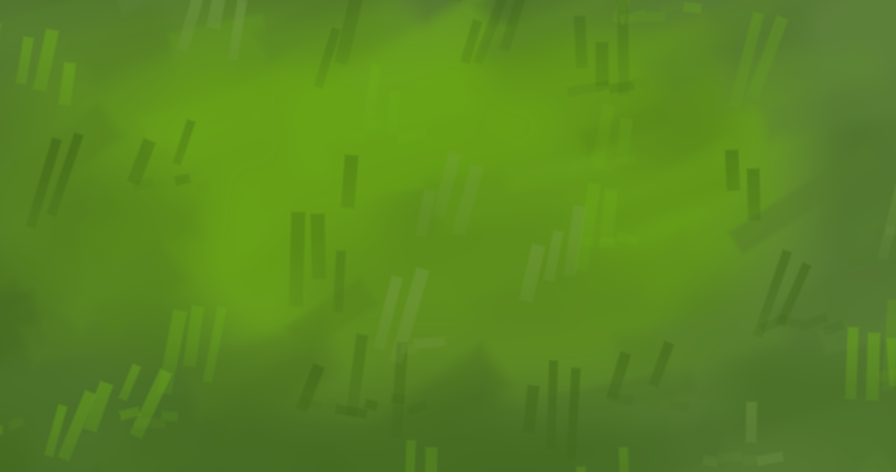
Reproduce this background procedurally as a WebGL 2 fragment shader.

```glsl
#version 300 es
precision highp float;
// Painted meadow: a soft green glow, slanted brush washes and tufts of flat grass strokes.

uniform vec2 u_resolution;
out vec4 outColor;

// Colours
const vec3 SHADE  = vec3(0.27, 0.42, 0.13);
const vec3 HAZE   = vec3(0.365, 0.50, 0.225);
const vec3 LEAF   = vec3(0.355, 0.54, 0.105);
const vec3 BRIGHT = vec3(0.405, 0.635, 0.085);
const vec3 BLADE_DARK = vec3(0.23, 0.38, 0.08);
const vec3 BLADE_LIME = vec3(0.42, 0.67, 0.10);
const vec3 BLADE_PALE = vec3(0.47, 0.61, 0.29);

// Layout, in canvas heights unless noted
const vec2  GLOW_CENTRE = vec2(0.49, 0.59);  // share of the canvas
const vec2  GLOW_RADIUS = vec2(0.44, 0.43);  // share of the canvas
const float WASH_CELL = 0.27;
const float WASH_OPACITY = 0.5;
const float TUFT_CELL = 0.25;
const float TUFT_CHANCE = 0.9;
const float EDGE_SOFTNESS = 0.004;
const int   WASHES_PER_CELL = 2;
const int   BLADES = 3;
const int   DABS = 4;

float hash(vec2 p) {
  return fract(sin(dot(p, vec2(127.1, 311.7))) * 43758.5);
}

float noise(vec2 p) {
  vec2 i = floor(p), f = fract(p);
  f = f * f * (3.0 - 2.0 * f);
  return mix(mix(hash(i), hash(i + vec2(1, 0)), f.x),
             mix(hash(i + vec2(0, 1)), hash(i + vec2(1, 1)), f.x), f.y);
}

// Coverage of a flat brush stroke centred on the origin
float stroke(vec2 p, vec2 halfSize, float angle, float softness) {
  float c = cos(angle), s = sin(angle);
  vec2 q = abs(vec2(c * p.x + s * p.y, c * p.y - s * p.x)) - halfSize;
  float d = length(max(q, 0.0)) + min(max(q.x, q.y), 0.0);
  return 1.0 - smoothstep(-softness, softness, d);
}

// Bright centre fading into a shaded, hazy border
vec3 ground(vec2 p) {
  vec2 uv = vec2(p.x * u_resolution.y / u_resolution.x, p.y);
  float broad = noise(p * 2.6 + 4.0);
  float fine = noise(p * 5.5 + 17.0);
  vec2 g = abs(uv - GLOW_CENTRE) / GLOW_RADIUS;
  float reach = pow(dot(g * g, g), 1.0 / 3.0) + 0.35 * (broad - 0.5);
  float glow = 1.0 - smoothstep(0.65, 1.2, reach);
  float haze = clamp(0.5 * uv.x + 0.55 * uv.y - 0.1 + 0.7 * (fine - 0.5), 0.0, 1.0);
  vec3 border = mix(SHADE, HAZE, haze);
  vec3 centre = mix(LEAF, BRIGHT, smoothstep(0.15, 0.85, 0.5 * (broad + fine)));
  centre = mix(centre, HAZE, 0.35 * smoothstep(0.5, 0.1, uv.y));
  return mix(border, centre, glow);
}

// Broad slanted strokes that drag the ground colour around
vec3 paintWashes(vec3 color, vec2 p) {
  vec2 home = floor(p / WASH_CELL);
  for (int y = -1; y <= 1; y++)
  for (int x = -1; x <= 1; x++)
  for (int k = 0; k < WASHES_PER_CELL; k++) {
    vec2 cell = home + vec2(x, y);
    vec2 id = cell + 31.7 * float(k + 1);
    vec2 centre = (cell + vec2(hash(id), hash(id + 3.1))) * WASH_CELL;
    vec2 halfSize = vec2(mix(0.09, 0.19, hash(id + 5.3)), mix(0.02, 0.06, hash(id + 7.9)));
    float angle = mix(0.1, 0.75, hash(id + 9.2));
    float softness = mix(0.008, 0.04, hash(id + 11.6));
    vec3 tint = ground(centre) * mix(0.92, 1.06, hash(id + 13.4));
    color = mix(color, tint, WASH_OPACITY * stroke(p - centre, halfSize, angle, softness));
  }
  return color;
}

vec3 bladeTint(float pick) {
  return pick < 0.36 ? BLADE_DARK : pick < 0.72 ? BLADE_LIME : BLADE_PALE;
}

// Tufts: leaning blades with a row of short dabs at the foot
vec3 paintTufts(vec3 color, vec2 p) {
  vec2 home = floor(p / TUFT_CELL);
  for (int y = -1; y <= 1; y++)
  for (int x = -1; x <= 1; x++) {
    vec2 id = home + vec2(x, y) + 53.0;
    if (hash(id + 1.7) > TUFT_CHANCE) continue;
    vec2 q = p - (id - 53.0 + vec2(hash(id), hash(id + 2.3))) * TUFT_CELL;
    vec3 tint = bladeTint(hash(id + 4.1));
    float lean = mix(1.15, 1.6, hash(id + 6.7));
    float opacity = mix(0.22, 0.5, hash(id + 8.3));
    // Foot dabs
    float dabs = 0.0;
    for (int k = 0; k < DABS; k++) {
      vec2 dabId = id + 17.3 * float(k + 1);
      vec2 at = vec2(0.042 * (float(k) - 1.0), -0.06 + 0.025 * (hash(dabId) - 0.5));
      vec2 halfSize = vec2(mix(0.012, 0.034, hash(dabId + 2.9)), 0.010);
      float angle = 0.7 * (hash(dabId + 5.7) - 0.4);
      dabs = max(dabs, stroke(q - at, halfSize, angle, EDGE_SOFTNESS) * hash(dabId + 8.8));
    }
    color = mix(color, tint, 0.8 * opacity * dabs * step(0.4, hash(id + 10.9)));
    // Blades, fading along their length
    for (int k = 0; k < BLADES; k++) {
      vec2 bladeId = id + 23.9 * float(k + 1);
      vec2 at = vec2(0.045 * (float(k) - 1.0), 0.08 * (hash(bladeId) - 0.5));
      vec2 halfSize = vec2(mix(0.035, 0.105, hash(bladeId + 3.3)), mix(0.009, 0.015, hash(bladeId + 6.1)));
      float angle = lean + 0.15 * (hash(bladeId + 7.7) - 0.5);
      float fade = mix(0.45, 1.0, smoothstep(-0.1, 0.06, q.y - at.y));
      float shown = step(0.25, hash(bladeId + 9.9));
      color = mix(color, tint, shown * opacity * fade * stroke(q - at, halfSize, angle, EDGE_SOFTNESS));
    }
  }
  return color;
}

void main() {
  vec2 p = gl_FragCoord.xy / u_resolution.y;
  vec3 color = paintWashes(ground(p), p);
  outColor = vec4(paintTufts(color, p), 1.0);
}
```
